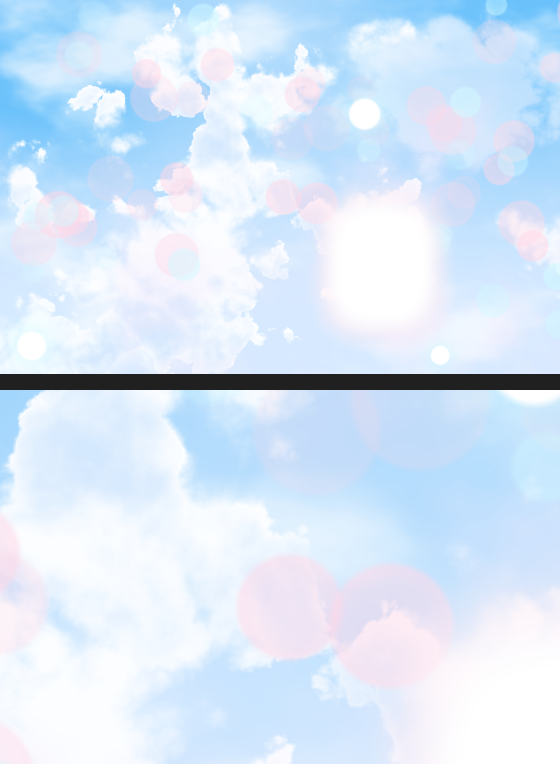
Top, the full canvas; bottom, a detail of the centre.
Reproduce this texture procedurally as a Shadertoy shader.

```glsl
const vec3 WHITE = vec3(0.985, 0.993, 1.0);
const vec3 DEEP_SKY = vec3(0.42, 0.76, 0.985);
const vec3 MID_SKY = vec3(0.70, 0.86, 0.99);
const vec3 PALE_SKY = vec3(0.84, 0.915, 1.0);
const vec3 CLOUD_SHADE = vec3(0.83, 0.91, 0.995);
const vec3 PINK = vec3(1.0, 0.85, 0.91);
const vec3 LAVENDER = vec3(0.95, 0.92, 0.99);
const vec3 CYAN = vec3(0.82, 0.98, 1.0);

const int PINK_DISCS = 36;
const int CYAN_DISCS = 20;
const float DISC_EDGE = 0.004;
const float PUFF_RELIEF = 0.26;
const vec2 SUN_POS = vec2(1.02, 0.29);
const vec2 SUN_SIZE = vec2(0.16, 0.19);

// Main cloud masses: centre and radius
const int PUFF_COUNT = 11;
const vec3 PUFFS[PUFF_COUNT] = vec3[PUFF_COUNT](
    vec3(0.49, 0.82, 0.11), vec3(0.66, 0.72, 0.14), vec3(0.83, 0.82, 0.07),
    vec3(0.96, 0.87, 0.06), vec3(0.30, 0.61, 0.09), vec3(0.04, 0.53, 0.09),
    vec3(0.60, 0.50, 0.17), vec3(0.47, 0.24, 0.25), vec3(0.10, 0.04, 0.17),
    vec3(1.01, 0.36, 0.17), vec3(1.47, 0.33, 0.11));

// Small bright lamps: centre and radius
const int LAMP_COUNT = 3;
const vec3 LAMPS[LAMP_COUNT] = vec3[LAMP_COUNT](
    vec3(0.975, 0.695, 0.043), vec3(1.177, 0.05, 0.026), vec3(0.085, 0.075, 0.04));

float hash(vec2 p) {
    return fract(sin(dot(p, vec2(127.1, 311.7))) * 43758.5453);
}

float cornerSlope(vec2 cell, vec2 offset) {
    float angle = 6.2832 * hash(cell);
    return dot(vec2(cos(angle), sin(angle)), offset);
}

float gradientNoise(vec2 p) {
    vec2 i = floor(p), f = fract(p);
    vec2 u = f * f * f * (f * (f * 6.0 - 15.0) + 10.0);
    vec2 e = vec2(1.0, 0.0);
    float low = mix(cornerSlope(i, f), cornerSlope(i + e, f - e), u.x);
    float high = mix(cornerSlope(i + e.yx, f - e.yx), cornerSlope(i + 1.0, f - 1.0), u.x);
    return mix(low, high, u.y);
}

// Soft noise centred on 0.5
float fbm(vec2 p) {
    float sum = 0.5, amp = 0.5;
    for (int i = 0; i < 5; i++) {
        sum += amp * gradientNoise(p);
        p = mat2(1.6, 1.2, -1.2, 1.6) * p + 7.3;
        amp *= 0.5;
    }
    return sum;
}

// Rounded bumps parted by sharp creases
float billow(vec2 p) {
    float sum = 0.0, amp = 0.5;
    for (int i = 0; i < 6; i++) {
        sum += amp * abs(gradientNoise(p)) * 2.0;
        p = mat2(1.6, 1.2, -1.2, 1.6) * p + 3.7;
        amp *= 0.52;
    }
    return sum;
}

float cloudField(vec2 p) {
    float body = -1.0;
    for (int i = 0; i < PUFF_COUNT; i++)
        body = max(body, PUFFS[i].z - length(p - PUFFS[i].xy));
    return body + PUFF_RELIEF * (billow(p * 6.0) - 0.33);
}

float disc(vec2 p, vec2 centre, float radius) {
    float d = length(p - centre) - radius;
    float fill = 1.0 - smoothstep(-DISC_EDGE, DISC_EDGE, d);
    return fill * (0.85 + 0.15 * smoothstep(-0.02, 0.0, d));
}

vec3 skyColor(vec2 p, float haze) {
    float left = exp(-dot((p - vec2(0.08, 0.80)) * vec2(2.6, 4.0), (p - vec2(0.08, 0.80)) * vec2(2.6, 4.0)));
    float right = exp(-6.0 * dot(p - vec2(1.40, 1.02), p - vec2(1.40, 1.02)));
    vec3 col = mix(PALE_SKY, MID_SKY, smoothstep(0.15, 0.75, p.y + 0.5 * (haze - 0.5)));
    col = mix(col, DEEP_SKY, clamp(1.15 * max(left, right), 0.0, 1.0));
    return mix(col, WHITE, 0.75 * smoothstep(0.48, 0.85, haze));
}

void mainImage(out vec4 fragColor, in vec2 fragCoord) {
    vec2 p = fragCoord / iResolution.y;
    float haze = fbm(p * vec2(2.2, 4.0) + 11.0);
    float soft = fbm(p * 4.5 + 31.0);
    vec3 col = skyColor(p, haze);

    // Faint cloud bank at the upper right
    float bank = 0.23 - length((p - vec2(1.22, 0.75)) * vec2(0.8, 1.1)) + 0.2 * (billow(p * 5.0 + 20.0) - 0.3);
    col = mix(col, mix(CLOUD_SHADE, WHITE, 0.6 * soft), 0.7 * smoothstep(0.0, 0.07, bank));

    // Bright cumulus lit from above
    float field = cloudField(p);
    float relief = field - cloudField(p + vec2(0.008, 0.022));
    float light = smoothstep(-0.16, 0.12, relief + 0.5 * (soft - 0.42));
    float rim = 1.0 - smoothstep(0.0, 0.06, field);
    vec3 cloud = mix(CLOUD_SHADE, WHITE, clamp(light + 0.5 * rim, 0.0, 1.0));
    float softness = mix(0.02, 0.13, smoothstep(0.4, 0.65, soft));
    col = mix(col, cloud, smoothstep(0.0, softness, field));

    // Lavender veil
    float veil = smoothstep(0.45, 0.75, fbm(p * 2.6 + 53.0));
    col = mix(col, LAVENDER, 0.5 * veil * smoothstep(1.0, 0.5, p.y));

    // Pink discs in three loose groups
    for (int i = 0; i < PINK_DISCS; i++) {
        float id = float(i), group = mod(id, 3.0);
        vec2 scatter = vec2(hash(vec2(id, 1.0)) + hash(vec2(id, 2.0)), hash(vec2(id, 3.0)) + hash(vec2(id, 4.0))) - 1.0;
        vec2 home = vec2(0.27 + 0.52 * group, group == 1.0 ? 0.85 : 0.60);
        float radius = mix(0.038, 0.064, hash(vec2(id, 5.0)));
        float alpha = mix(0.2, 0.6, hash(vec2(id, 6.0)));
        col = mix(col, PINK, alpha * disc(p, home + scatter * vec2(0.30, 0.42), radius));
    }

    // Cyan discs over the whole sky
    for (int i = 0; i < CYAN_DISCS; i++) {
        float id = float(i) + 80.0;
        vec2 centre = vec2(1.5 * hash(vec2(id, 1.0)), hash(vec2(id, 2.0)));
        float radius = mix(0.028, 0.046, hash(vec2(id, 3.0)));
        col = mix(col, CYAN, mix(0.15, 0.6, hash(vec2(id, 4.0))) * disc(p, centre, radius));
    }

    // Lamps with a halo
    for (int i = 0; i < LAMP_COUNT; i++) {
        float d = length(p - LAMPS[i].xy) / LAMPS[i].z;
        col = mix(col, CYAN, 0.5 * exp(-1.2 * max(d - 0.9, 0.0)));
        col = mix(col, vec3(1.0), 1.0 - smoothstep(0.85, 1.08, d));
    }

    // Blown-out sun with a rosy fringe
    vec2 q = abs(p - SUN_POS) / SUN_SIZE;
    float sun = pow(dot(q * q * q, vec2(1.0)), 1.0 / 3.0);
    col = mix(col, mix(PINK, WHITE, 0.6), 0.7 * (1.0 - smoothstep(0.85, 1.3, sun)));
    col = mix(col, vec3(1.0), 1.0 - smoothstep(0.65, 1.05, sun));

    fragColor = vec4(col, 1.0);
}
```
